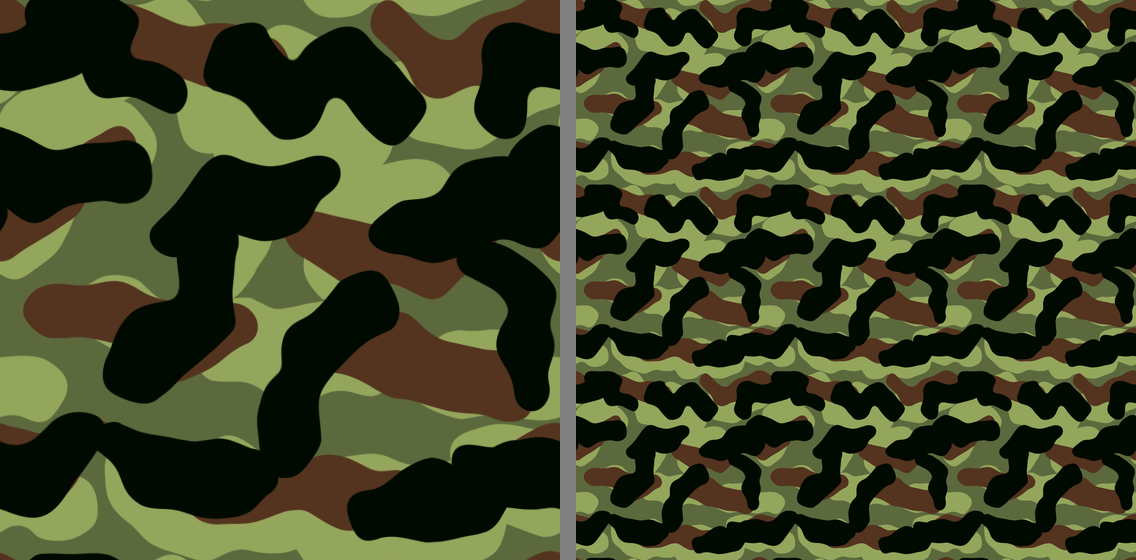
Left, the tile; right, the same tile 3 across and 3 down.
Reproduce this pattern procedurally as a WebGL 2 fragment shader.

```glsl
#version 300 es
precision highp float;

uniform vec2 u_resolution;
out vec4 fragColor;

const vec3 OLIVE = vec3(0.36, 0.41, 0.24);
const vec3 LIGHT = vec3(0.58, 0.65, 0.36);
const vec3 BROWN = vec3(0.33, 0.20, 0.12);
const vec3 BLACK = vec3(0.00, 0.04, 0.00);

// Patches per tile (columns, rows); rows must be even for the stagger to wrap
const vec2 LIGHT_GRID = vec2(3.0, 4.0);
const vec2 BROWN_GRID = vec2(2.0, 4.0);
const vec2 BLACK_GRID = vec2(3.0, 4.0);

// Smallest and largest limb radius of each layer
const vec2 LIGHT_RADII = vec2(0.048, 0.096);
const vec2 BROWN_RADII = vec2(0.030, 0.062);
const vec2 BLACK_RADII = vec2(0.026, 0.072);

const float LIGHT_LENGTH = 0.23;
const float BROWN_LENGTH = 0.30;
const float BLACK_LENGTH = 0.26;

const int   SEGMENTS  = 3;       // limbs in one patch
const float BEND      = 0.10;    // sideways wander of the spine
const float TILT      = 11.0;    // mostly level, now and then steep
const float JITTER    = 0.55;    // scatter inside a grid cell
const float FUSE      = 0.035;   // rounding where limbs join
const float WARP      = 0.007;   // waviness of the outlines
const float SOFTNESS  = 0.0016;  // half width of an edge
const float TAU       = 6.2831853;

// Three random values from 0 to 1 (PCG hash)
vec3 hash3(vec2 cell, int seed) {
    uvec3 v = uvec3(uvec2(cell), uint(seed)) * 1664525u + 1013904223u;
    v.x += v.y * v.z; v.y += v.z * v.x; v.z += v.x * v.y;
    v ^= v >> 16u;
    v.x += v.y * v.z; v.y += v.z * v.x; v.z += v.x * v.y;
    return vec3(v >> 8u) / 16777216.0;
}

float smoothMin(float a, float b, float k) {
    float h = max(k - abs(a - b), 0.0) / k;
    return min(a, b) - 0.25 * k * h * h;
}

// Capsule between two nodes, each holding position (xy) and radius (z)
float taperedCapsule(vec2 p, vec3 a, vec3 b) {
    vec2 axis = b.xy - a.xy;
    float t = clamp(dot(p - a.xy, axis) / dot(axis, axis), 0.0, 1.0);
    return length(p - a.xy - axis * t) - mix(a.z, b.z, t);
}

// Spine node of a patch, in the patch's own frame
vec3 spineNode(vec2 cell, int seed, int i, float spineLength, vec2 radii) {
    vec3 rnd = hash3(cell, seed + i + 1);
    float along = (float(i) + 0.4 * (rnd.x - 0.5)) / float(SEGMENTS) - 0.5;
    return vec3(along * spineLength, (rnd.y - 0.5) * BEND, mix(radii.x, radii.y, rnd.z));
}

// One patch: a wandering chain of fused capsules
float patchDistance(vec2 p, vec2 cell, int seed, float tilt, float spineLength, vec2 radii) {
    float c = cos(tilt), s = sin(tilt);
    p = vec2(c * p.x + s * p.y, c * p.y - s * p.x);
    float d = 1.0;
    vec3 a = spineNode(cell, seed, 0, spineLength, radii);
    for (int i = 1; i <= SEGMENTS; i++) {
        vec3 b = spineNode(cell, seed, i, spineLength, radii);
        d = smoothMin(d, taperedCapsule(p, a, b), FUSE);
        a = b;
    }
    return d;
}

// Distance to the nearest patch of a layer, wrapping at the tile border
float layerDistance(vec2 p, int seed, vec2 grid, float spineLength, vec2 radii) {
    vec2 home = floor(p * grid);
    float d = 1.0;
    for (int y = -1; y <= 1; y++) {
        for (int x = -1; x <= 1; x++) {
            vec2 cell = home + vec2(x, y);
            vec2 wrapped = mod(cell, grid);
            vec3 rnd = hash3(wrapped, seed);
            vec2 stagger = vec2(0.25 + 0.5 * mod(wrapped.y, 2.0), 0.5);
            vec2 center = (cell + stagger + JITTER * (rnd.xy - 0.5)) / grid;
            float lean = rnd.z - 0.5;
            float tilt = TILT * lean * lean * lean;
            d = min(d, patchDistance(p - center, wrapped, seed, tilt, spineLength, radii));
        }
    }
    return d;
}

// Periodic wobble built from whole numbers of waves
vec2 warp(vec2 p) {
    vec2 q = TAU * p;
    vec2 slow = sin(vec2(4.0 * q.y + 3.0 * q.x, 5.0 * q.x - 2.0 * q.y + 1.3));
    vec2 fast = sin(vec2(9.0 * q.y - 5.0 * q.x + 2.1, 8.0 * q.x + 6.0 * q.y + 0.7));
    return p + WARP * (slow + 0.4 * fast);
}

float coverage(float d) {
    return 1.0 - smoothstep(-SOFTNESS, SOFTNESS, d);
}

void main() {
    vec2 p = warp(gl_FragCoord.xy / u_resolution);

    // Paint from the ground up
    vec3 color = OLIVE;
    color = mix(color, LIGHT, coverage(layerDistance(p, 11, LIGHT_GRID, LIGHT_LENGTH, LIGHT_RADII)));
    color = mix(color, BROWN, coverage(layerDistance(p, 37, BROWN_GRID, BROWN_LENGTH, BROWN_RADII)));
    color = mix(color, BLACK, coverage(layerDistance(p, 73, BLACK_GRID, BLACK_LENGTH, BLACK_RADII)));
    fragColor = vec4(color, 1.0);
}
```
